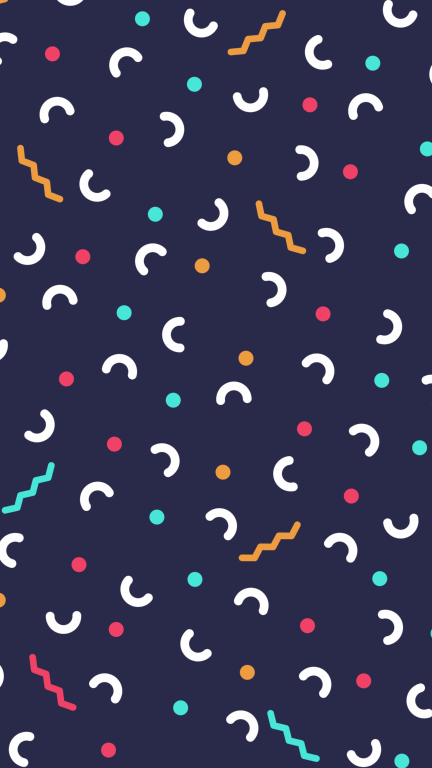
Give the GLSL for this pattern, as a Shadertoy shader.

```glsl
#define CELLS 7.0         // cells across the canvas width
#define TILT 0.22         // rotation of the whole layout
#define JITTER 0.40       // scatter inside a cell
#define ARC_RADIUS 0.216
#define ARC_SPREAD 1.60   // half of the arc angle
#define ARC_STROKE 0.071  // half widths of the strokes
#define ZIG_STROKE 0.054
#define DOT_RADIUS 0.121
#define ZIG_STEP vec2(0.174, 0.053)
#define ZIG_SHARE 0.15

const vec3 NAVY   = vec3(0.162, 0.160, 0.285);
const vec3 WHITE  = vec3(0.995);
const vec3 ORANGE = vec3(0.93, 0.61, 0.25);
const vec3 TEAL   = vec3(0.28, 0.90, 0.85);
const vec3 RED    = vec3(0.94, 0.26, 0.40);

float hash(vec2 p) {
    vec3 q = fract(vec3(p.xyx) * vec3(0.1031, 0.1030, 0.0973));
    q += dot(q, q.yzx + 33.33);
    return fract((q.x + q.y) * q.z);
}

vec2 rotate(vec2 p, float angle) {
    float c = cos(angle), s = sin(angle);
    return vec2(c * p.x - s * p.y, s * p.x + c * p.y);
}

float segmentDistance(vec2 p, vec2 a, vec2 b) {
    vec2 pa = p - a, ba = b - a;
    return length(pa - ba * clamp(dot(pa, ba) / dot(ba, ba), 0.0, 1.0));
}

// Round-capped arc opening downwards
float arcDistance(vec2 p) {
    p.x = abs(p.x);
    vec2 tip = vec2(sin(ARC_SPREAD), cos(ARC_SPREAD));
    bool pastTip = tip.y * p.x > tip.x * p.y;
    float d = pastTip ? length(p - tip * ARC_RADIUS) : abs(length(p) - ARC_RADIUS);
    return d - ARC_STROKE;
}

// Six-stroke zigzag centred along x
float zigzagDistance(vec2 p) {
    float d = 1e3, side = 1.0;
    for (float i = -3.0; i < 3.0; i++) {
        d = min(d, segmentDistance(p, vec2(i, side) * ZIG_STEP,
                                      vec2(i + 1.0, -side) * ZIG_STEP));
        side = -side;
    }
    return d - ZIG_STROKE;
}

void mainImage(out vec4 fragColor, in vec2 fragCoord) {
    vec2 p = rotate(fragCoord / iResolution.x * CELLS, TILT) + 20.0;
    float edge = 0.75 * CELLS / iResolution.x;
    vec2 home = floor(p);
    vec3 color = NAVY;

    for (int y = -1; y <= 1; y++)
    for (int x = -1; x <= 1; x++) {
        vec2 id = home + vec2(x, y);
        vec2 scatter = vec2(hash(id + 3.7), hash(id + 41.3)) - 0.5;
        float turn = hash(id + 87.1);
        float kind = fract(dot(id, vec2(0.7549, 0.5698)));  // evenly spread shares
        vec2 local = p - id - 0.5;
        vec3 ink = WHITE;
        float d;

        if (mod(id.x + id.y, 2.0) < 0.5) {
            // Arcs fill every other cell
            d = arcDistance(rotate(local - scatter * JITTER, turn * 6.2832));
        } else if (kind < ZIG_SHARE) {
            // Zigzags lie near the cell diagonals, clear of the arcs
            float diagonal = turn < 0.5 ? 0.785 : -0.785;
            d = zigzagDistance(rotate(local, diagonal + scatter.x * 0.5));
            float pick = hash(id + 12.9);
            ink = pick < 0.65 ? ORANGE : pick < 0.85 ? TEAL : RED;
        } else {
            // Dots
            d = length(local - scatter * JITTER) - DOT_RADIUS;
            ink = kind < 0.47 ? RED : kind < 0.79 ? TEAL : ORANGE;
        }
        color = mix(color, ink, 1.0 - smoothstep(-edge, edge, d));
    }
    fragColor = vec4(color, 1.0);
}
```
